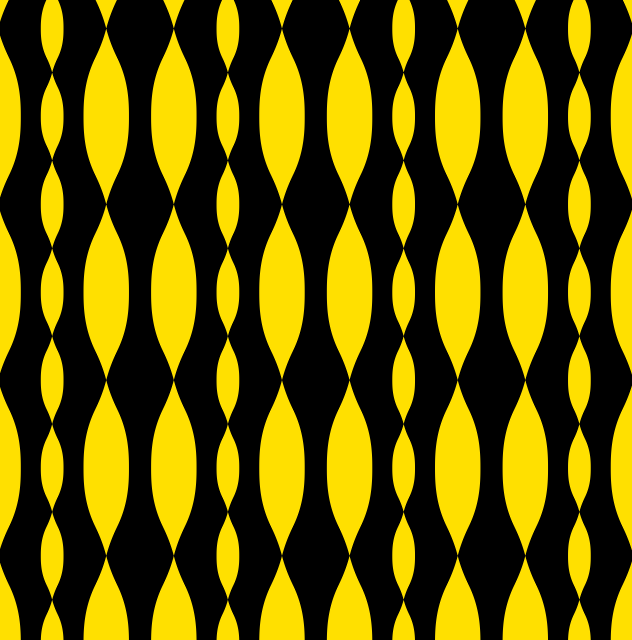
Reproduce this pattern procedurally as a WebGL 1 fragment shader.

```glsl
precision highp float;
// Vertical chains of yellow pointed beads on black: two wide chains, then a
// narrow chain of half-size beads. A square tile is mirrored about its centre,
// and each bead's half-width follows a flared tip joined to a rounded belly.

uniform vec2 u_resolution;

// Lengths are fractions of the canvas height
const vec3 BLACK = vec3(0.0);
const vec3 YELLOW = vec3(1.0, 0.88, 0.0);
const float TILE = 0.2746;                    // repeat, across and down
const vec2 TILE_ORIGIN = vec2(0.2188, 0.1315); // between wide chains, at their tips
const float WIDE_OFFSET = 0.0528;             // wide chain from the tile centre
const float WIDE_HALF = 0.0355;               // half-width of a wide bead
const float SMALL_SCALE = 0.5;                // narrow bead relative to wide
const float SMALL_PHASE = 0.25;               // narrow tips, in tiles
const float TIP_END = 0.326;                  // where the tip meets the belly
const float TIP_FLARE = 1.36;
const float BELLY_GAIN = 1.39;
const float BELLY_POWER = 2.44;

// Relative half-width at a position counted in beads; tips lie on integers
float beadProfile(float position) {
  float t = 1.0 - abs(2.0 * fract(position) - 1.0);
  float tip = t + TIP_FLARE * t * t;
  float belly = 1.0 - BELLY_GAIN * pow(1.0 - t, BELLY_POWER);
  return t < TIP_END ? tip : belly;
}

// Share of a pixel-wide span centred at x that lies within -halfWidth..halfWidth
float spanCoverage(float x, float halfWidth, float pixel) {
  float right = min(x + 0.5 * pixel, halfWidth);
  float left = max(x - 0.5 * pixel, -halfWidth);
  return clamp((right - left) / pixel, 0.0, 1.0);
}

void main() {
  float pixel = 1.0 / u_resolution.y;
  vec2 p = (gl_FragCoord.xy * pixel - TILE_ORIGIN) / TILE;

  // Fold the tile: wide chain inside, narrow chain on the tile edge
  float x = abs(fract(p.x + 0.5) - 0.5) * TILE;
  float wideHalf = WIDE_HALF * beadProfile(p.y);
  float smallHalf = WIDE_HALF * SMALL_SCALE
                  * beadProfile((p.y - SMALL_PHASE) / SMALL_SCALE);

  float wide = spanCoverage(x - WIDE_OFFSET, wideHalf, pixel);
  float small = spanCoverage(x - 0.5 * TILE, smallHalf, pixel);
  gl_FragColor = vec4(mix(BLACK, YELLOW, max(wide, small)), 1.0);
}
```
